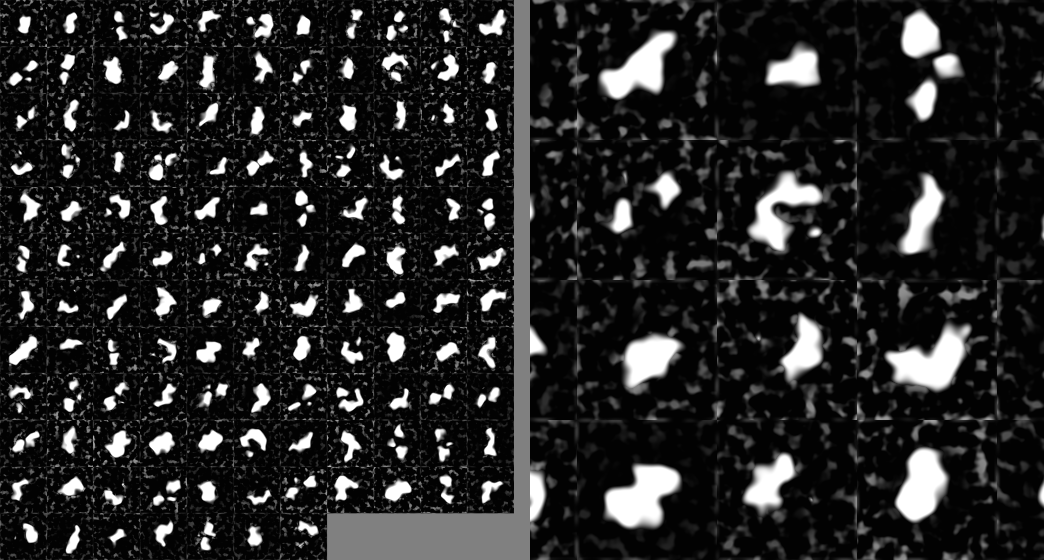
Left: the whole. Right: its middle third, enlarged.
Write a Shadertoy shader that draws this pattern.

```glsl
#define GRID vec2(11.0, 12.0)
#define FILLED_LAST_ROW 7.0
#define PANEL_GREY 0.5
#define EDGE_SOFTNESS 0.035
#define WOBBLE 0.085
#define BLOB_GROWTH 0.012
#define HAZE 0.85
#define SEAM 0.22
#define BACKGROUND 0.008

vec2 hash22(vec2 p) {
    vec3 q = fract(vec3(p.xyx) * vec3(0.1031, 0.1030, 0.0973));
    q += dot(q, q.yzx + 33.33);
    return fract((q.xx + q.yz) * q.zy);
}

float gradientCorner(vec2 lattice, vec2 offset) {
    float angle = 6.2832 * hash22(lattice).x;
    return dot(vec2(cos(angle), sin(angle)), offset);
}

float gradientNoise(vec2 p) {
    vec2 i = floor(p), f = fract(p);
    vec2 u = f * f * f * (f * (f * 6.0 - 15.0) + 10.0);
    vec2 e = vec2(1.0, 0.0);
    float low = mix(gradientCorner(i, f), gradientCorner(i + e.xy, f - e.xy), u.x);
    float high = mix(gradientCorner(i + e.yx, f - e.yx), gradientCorner(i + e.xx, f - e.xx), u.x);
    return 1.4 * mix(low, high, u.y);
}

float smoothUnion(float a, float b, float k) {
    float h = max(k - abs(a - b), 0.0) / k;
    return min(a, b) - 0.25 * h * h * k;
}

float capsule(vec2 p, vec2 a, vec2 b, float radius) {
    vec2 ab = b - a;
    float t = clamp(dot(p - a, ab) / dot(ab, ab), 0.0, 1.0);
    return length(p - a - ab * t) - radius;
}

float arc(vec2 p, float radius, float halfAngle, float thickness) {
    p.x = abs(p.x);
    vec2 tip = radius * vec2(sin(halfAngle), cos(halfAngle));
    bool inside = tip.y * p.x < tip.x * p.y || (halfAngle > 1.5708 && p.y > 0.0);
    return (inside ? abs(length(p) - radius) : length(p - tip)) - thickness;
}

// Signed distance to the blob of one tile, p in -0.5 .. 0.5
float blob(vec2 p, vec2 id) {
    vec2 pick = hash22(id + 3.0), bend = hash22(id + 47.0), size = hash22(id + 91.0);
    vec2 seed = id * 19.0;
    p += WOBBLE * vec2(gradientNoise(p * 5.5 + seed), gradientNoise(p * 5.5 + seed + 71.0));
    p -= (hash22(id + 133.0) - 0.5) * vec2(0.16, 0.12);

    // Most strokes lean up to the right
    float lean = mix(0.45, 1.75, pick.x);
    vec2 axis = vec2(cos(lean), sin(lean));
    vec2 side = vec2(-axis.y, axis.x);
    vec2 end = axis * mix(0.17, 0.25, bend.x);
    vec2 elbow = side * (bend.y - 0.5) * 0.38;
    float d;

    if (pick.y < 0.24) {            // single lump
        d = capsule(p, end * 0.5, -end * 0.5, mix(0.085, 0.17, size.x * size.x));
    } else if (pick.y < 0.57) {     // bent stroke
        float r = mix(0.055, 0.1, size.x);
        d = smoothUnion(capsule(p, end, elbow, r),
                        capsule(p, elbow, -end, mix(0.05, 0.1, size.y)), 0.07);
    } else if (pick.y < 0.81) {     // separate lumps
        vec2 stretch = 0.06 * axis + 0.06 * side * (bend.y - 0.5);
        d = capsule(p, end - stretch, end + stretch * 0.4, mix(0.065, 0.1, size.x));
        d = smoothUnion(d, capsule(p, -end - stretch * 0.4, -end + stretch, mix(0.06, 0.1, size.y)), 0.05);
        float third = mix(-0.03, 0.07, bend.x);
        d = smoothUnion(d, length(p - sign(bend.y - 0.5) * side * 0.19) - third, 0.05);
    } else {                        // crescent with a small companion
        float turn = 6.2832 * bend.x;
        vec2 q = mat2(cos(turn), sin(turn), -sin(turn), cos(turn)) * p;
        d = arc(q, 0.19, mix(0.7, 1.7, bend.y), mix(0.055, 0.08, size.x));
        d = min(d, length(q + vec2(0.0, 0.19)) - mix(-0.04, 0.085, size.y));
    }
    return d - BLOB_GROWTH;
}

void mainImage(out vec4 fragColor, in vec2 fragCoord) {
    vec2 uv = fragCoord / iResolution.xy * GRID;
    vec2 id = floor(uv);
    vec2 p = fract(uv) - 0.5;
    vec2 pixel = GRID / iResolution.xy;
    float soft = max(EDGE_SOFTNESS, pixel.y);

    // White blob
    float d = blob(p, id);
    float ink = 1.0 - smoothstep(-soft, soft, d);

    // Grey smudges hugging the blob and gathering at the tile rim
    vec2 tile = hash22(id + 211.0);
    float fleck = gradientNoise(p * 9.0 + id * 37.0) + 0.4 * gradientNoise(p * 19.0 + id * 53.0);
    float near = 0.75 * tile.x * (1.0 - smoothstep(0.02, 0.16, d));
    float rim = mix(0.15, 0.65, tile.y) * smoothstep(0.2, 0.46, length(p));
    float haze = HAZE * smoothstep(0.05, 0.75, fleck) * max(near, rim);

    // Faint broken seams between tiles
    float border = 0.5 - max(abs(p.x), abs(p.y));
    float broken = smoothstep(-0.25, 0.6, gradientNoise(uv * 6.0 + 5.0));
    float seam = SEAM * broken * (1.0 - smoothstep(0.0, max(0.028, pixel.y), border));

    float value = max(ink, BACKGROUND + haze + seam);

    // Plain panel over the unused end of the last row
    vec2 cover = clamp((uv - vec2(FILLED_LAST_ROW, 1.0)) / pixel * vec2(1.0, -1.0) + 0.5, 0.0, 1.0);
    value = mix(value, PANEL_GREY, cover.x * cover.y);
    fragColor = vec4(vec3(clamp(value, 0.0, 1.0)), 1.0);
}
```
